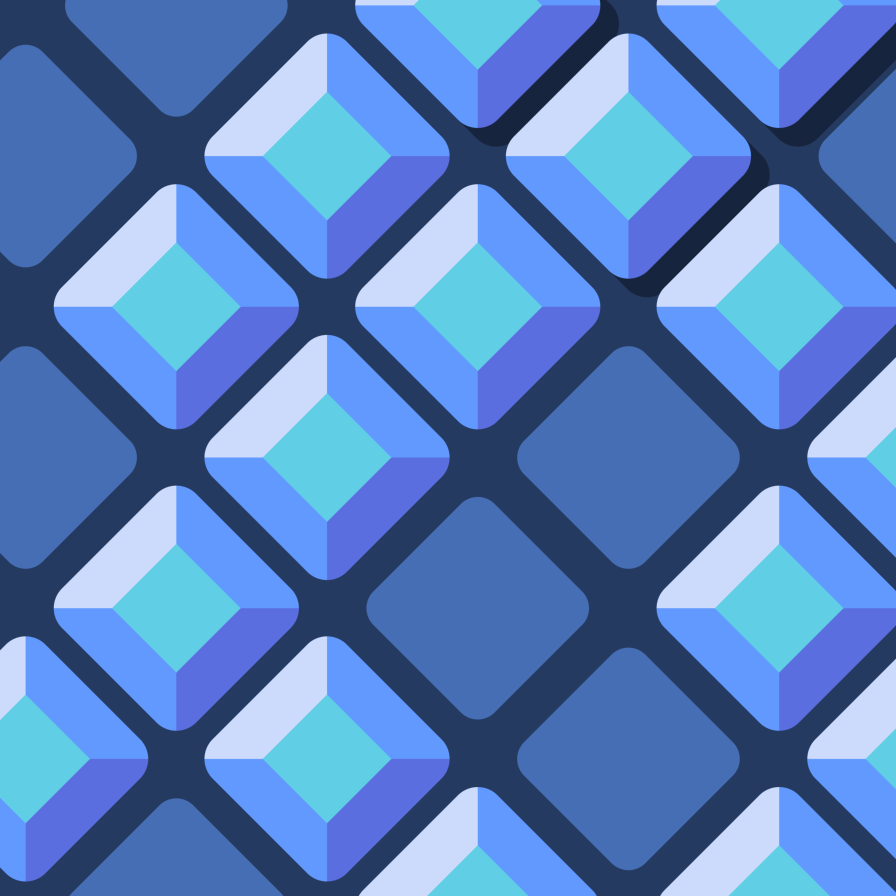
Write a WebGL 2 fragment shader that draws this pattern.

```glsl
#version 300 es
precision highp float;

uniform vec2 u_resolution;
out vec4 fragColor;

// Layout, in canvas units
const vec2 LATTICE_ORIGIN = vec2(0.0286, 0.9940);
const float HALF_DIAGONAL = 0.1682;

// Shapes, in units of one cell side
const float GEM_HALF = 0.445;
const float GEM_ROUND = 0.131;
const float TABLE_HALF = 0.2135;
const float SOCKET_HALF = 0.402;
const float SOCKET_ROUND = 0.112;
const float SHADOW_SHIFT = 0.124;
const float EDGE_PIXELS = 1.5;

// Colours
const vec3 GROUT = vec3(0.145, 0.227, 0.380);
const vec3 SHADOW = vec3(0.092, 0.142, 0.245);
const vec3 SOCKET = vec3(0.270, 0.430, 0.705);
const vec3 FACET_LIT = vec3(0.800, 0.860, 0.990);
const vec3 FACET_MID = vec3(0.385, 0.600, 1.000);
const vec3 FACET_DARK = vec3(0.355, 0.430, 0.880);
const vec3 TABLE = vec3(0.376, 0.808, 0.894);

float roundedSquare(vec2 p, float halfSize, float radius) {
    vec2 d = abs(p) - halfSize + radius;
    return length(max(d, 0.0)) + min(max(d.x, d.y), 0.0) - radius;
}

float coverage(float dist, float blur) {
    return 1.0 - smoothstep(-0.5 * blur, 0.5 * blur, dist);
}

// Sockets lie in pairs on every third diagonal, plus one sparse stray line
bool isEmpty(vec2 cell) {
    vec2 m = mod(cell, 3.0);
    bool paired = m.x < 0.5 && abs(m.y - 1.0) > 0.5;
    bool stray = abs(cell.x - 3.0 * cell.y - 7.0) < 0.5;
    return paired || stray;
}

// Gems in the upper corner stand proud and cast a shadow
bool isRaised(vec2 cell) {
    return cell.x < 2.5 && cell.y > 0.5 && !isEmpty(cell);
}

vec3 gemColor(vec2 p, float blur) {
    // Screen axes within the cell: right and down
    vec2 side = vec2(p.x + p.y, p.x - p.y) * inversesqrt(2.0);
    vec2 s = smoothstep(-0.5 * blur, 0.5 * blur, side);
    vec3 color = mix(mix(FACET_LIT, FACET_MID, s.x),
                     mix(FACET_MID, FACET_DARK, s.x), s.y);
    return mix(color, TABLE, coverage(roundedSquare(p, TABLE_HALF, 0.0), blur));
}

void main() {
    float canvas = min(u_resolution.x, u_resolution.y);
    vec2 uv = gl_FragCoord.xy / canvas;
    float blur = EDGE_PIXELS / (canvas * HALF_DIAGONAL * sqrt(2.0));

    // Diagonal lattice: x runs down-right, y runs up-right
    vec2 g = (uv - LATTICE_ORIGIN) / HALF_DIAGONAL;
    vec2 lattice = 0.5 * vec2(g.x - g.y, g.x + g.y);
    vec2 cell = floor(lattice);
    vec2 p = lattice - cell - 0.5;

    vec3 color = GROUT;
    bool empty = isEmpty(cell);

    if (empty) {
        float socket = roundedSquare(p, SOCKET_HALF, SOCKET_ROUND);
        color = mix(color, SOCKET, coverage(socket, blur));
    }

    // Shadows from this cell and from its upper-left neighbour
    for (int i = 0; i < 2; i++) {
        vec2 offset = vec2(float(i), 0.0);
        if (isRaised(cell - offset)) {
            vec2 q = p + offset - vec2(SHADOW_SHIFT, 0.0);
            float shade = roundedSquare(q, GEM_HALF, GEM_ROUND);
            color = mix(color, SHADOW, coverage(shade, blur));
        }
    }

    if (!empty) {
        float gem = roundedSquare(p, GEM_HALF, GEM_ROUND);
        color = mix(color, gemColor(p, blur), coverage(gem, blur));
    }

    fragColor = vec4(color, 1.0);
}
```
